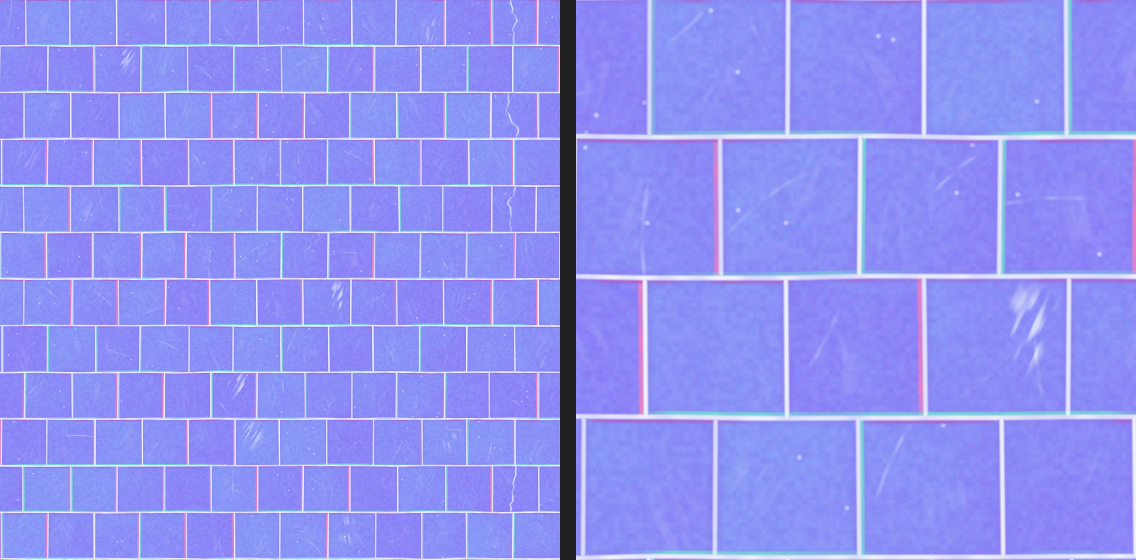
Left, the full canvas; right, a detail of the centre.
Give the GLSL for this texture map, as a three.js fragment shader.

```glsl
// Normal map of worn square wall tiles in twelve half-offset rows.
varying vec2 vUv;

float hash(vec2 p) {
  vec3 q = fract(p.xyx * 0.1031);
  q += dot(q, q.yzx + 33.33);
  return fract((q.x + q.y) * q.z);
}

float noise(vec2 p) {
  vec2 i = floor(p), f = fract(p);
  f *= f * (3.0 - 2.0 * f);
  return mix(mix(hash(i), hash(i + vec2(1, 0)), f.x),
             mix(hash(i + vec2(0, 1)), hash(i + vec2(1, 1)), f.x), f.y);
}

// Soft strip covering lo..hi
float band(float x, float lo, float hi) {
  return smoothstep(lo - 0.011, lo + 0.011, x) * (1.0 - smoothstep(hi - 0.011, hi + 0.011, x));
}

// Faint straight scratches, a few candidates per tile
float scratches(vec2 p, vec2 tile) {
  float sum = 0.0;
  for (int i = 0; i < 3; i++) {
    vec2 seed = tile + float(i) * 17.0 + 50.0;
    float angle = 6.2832 * hash(seed);
    vec2 dir = vec2(cos(angle), sin(angle));
    vec2 q = p - 0.6 * (vec2(hash(seed + 3.1), hash(seed + 7.7)) - 0.5);
    float along = dot(q, dir);
    float across = dot(q, vec2(-dir.y, dir.x)) + 0.25 * along * along;
    float reach = mix(0.1, 0.45, hash(seed + 5.3));
    float line = 1.0 - smoothstep(0.003, 0.024, abs(across));
    line *= 1.0 - smoothstep(0.6 * reach, reach, abs(along));
    sum += line * smoothstep(0.72, 1.0, hash(seed + 9.9)) * noise(q * 14.0 + seed);
  }
  return min(sum, 1.0);
}

void main() {
  vec2 g = vUv * 12.0;

  // Nearest horizontal joint and the row on this side of it
  float y = g.y - 0.02 + 0.016 * (noise(vec2(g.x * 1.3, floor(g.y + 0.5) * 9.0)) - 0.5);
  float bed = floor(y + 0.5);
  float dy = y - bed;
  float row = mod(dy < 0.0 ? bed - 1.0 : bed, 12.0);
  float odd = mod(row, 2.0);

  // Nearest upright joint, shifted and tilted a little
  float x = g.x - 0.02 - 0.5 * odd;
  float joint = floor(x + 0.5);
  vec2 jointId = vec2(mod(joint, 12.0), row) + 20.0;
  float dx = x - joint - 0.07 * (hash(jointId) - 0.5);
  dx += 0.025 * (hash(jointId + 31.0) - 0.5) * (fract(y) - 0.5);
  float column = dx < 0.0 ? joint - 1.0 : joint;
  vec2 tile = vec2(mod(column, 12.0), row);
  vec2 p = vec2(x - column, fract(y)) - 0.5;

  // Glaze: tilt per tile, slow clouds and fine grain
  float lean = hash(tile + 70.0) - 0.5;
  float tint = 0.55 + 1.1 * lean - 0.35 * p.x + 0.15 * p.y;
  tint += 0.5 * (noise(g * 2.3 + tile * 5.0) - 0.5);
  vec3 color = mix(vec3(0.55, 0.52, 0.97), vec3(0.535, 0.59, 0.965), clamp(tint, 0.0, 1.0));
  color += vec3(0.035, 0.05, 0.015) * (noise(g * 24.0) - 0.5);
  color.rg += 0.03 * (vec2(hash(floor(g * 42.0)), hash(floor(g * 42.0) + 90.0)) - 0.5);

  // Wear: scratches, streaky scuffs and specks
  float wear = 0.5 * scratches(p, tile);
  vec2 scuffAt = p - 0.5 * (vec2(hash(tile + 41.0), hash(tile + 43.0)) - 0.5);
  float slant = 1.6 * (hash(tile + 47.0) - 0.5);
  float streak = noise(vec2((scuffAt.x + slant * scuffAt.y) * 22.0, scuffAt.y * 5.0) + tile * 8.0);
  float patchArea = 1.0 - smoothstep(0.08, 0.38, length(scuffAt * vec2(1.3, 0.9)));
  wear += patchArea * smoothstep(0.45, 0.9, streak) * mix(0.12, 0.9, smoothstep(0.88, 0.98, hash(tile + 53.0)));
  vec2 cell = floor(g * 9.0);
  vec2 speckAt = fract(g * 9.0) - 0.3 - 0.4 * vec2(hash(cell + 2.0), hash(cell + 4.0));
  wear += 0.6 * step(0.985, hash(cell + 6.0)) * (1.0 - smoothstep(0.06, 0.24, length(speckAt)));

  // Wandering cracks near the right side
  float path = 10.98 + 0.25 * (noise(vec2(g.y * 2.5, 3.0)) - 0.5) + 0.07 * (noise(vec2(g.y * 11.0, 8.0)) - 0.5);
  float crack = 1.0 - smoothstep(0.006, 0.03, abs(g.x - path));
  crack *= odd * step(2.0, abs(row - 4.0)) * (0.35 + 0.65 * noise(vec2(g.y * 6.0, 1.0)));
  wear += 0.9 * crack;
  color = mix(color, vec3(0.87, 0.9, 0.98), clamp(wear, 0.0, 0.9));

  // Bevels: violet rim, pink right edges, teal left and lower edges
  float rim = 1.0 - smoothstep(0.015, 0.075, min(abs(dx), abs(dy)));
  color = mix(color, vec3(0.53, 0.46, 0.92), 0.35 * rim);
  float ragged = 0.65 + 0.35 * noise(g * 9.0);
  float pink = band(dx, -0.048, -0.012) * smoothstep(0.4, 0.75, hash(jointId + 11.0));
  float leftTeal = band(dx, 0.012, 0.04) * smoothstep(0.45, 0.8, hash(jointId + 13.0));
  float lowTeal = band(dy, 0.012, 0.042) * smoothstep(0.2, 0.75, noise(vec2(g.x * 1.2, bed * 7.0)));
  float magenta = band(dy, -0.042, -0.014) * smoothstep(0.3, 0.75, noise(vec2(g.x * 3.5, bed * 5.0 + 2.0)));
  color = mix(color, vec3(0.93, 0.5, 0.77), pink * ragged);
  color = mix(color, vec3(0.68, 0.38, 0.8), 0.85 * magenta * ragged);
  color = mix(color, vec3(0.45, 0.86, 0.83), max(leftTeal, lowTeal) * ragged);

  // Pale grout
  float upright = band(dx, -0.016, 0.016) * mix(0.7, 1.0, hash(jointId + 17.0));
  float level = band(dy, -0.017, 0.017) * (0.75 + 0.25 * noise(vec2(g.x * 8.0, bed)));
  color = mix(color, vec3(0.94, 0.95, 0.99), max(upright, level));

  gl_FragColor = vec4(color, 1.0);
}
```
